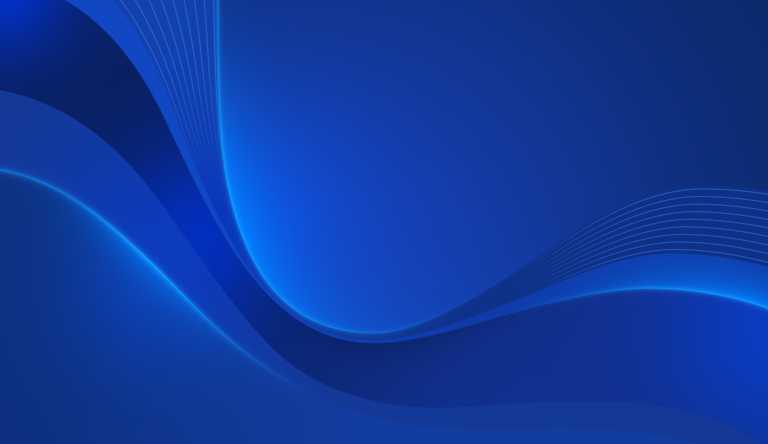
A Shadertoy shader for this background:

```glsl
// Height of a smooth curve through knots of (position, height, slope)
float curveHeight(float u, vec3 k[6]) {
    float h = k[0].y + k[0].z * (u - k[0].x);
    for (int i = 0; i < 5; i++) {
        vec3 a = k[i], b = k[i + 1];
        float w = b.x - a.x, t = min((u - a.x) / w, 1.0);
        if (t > 0.0)
            h = mix(a.y, b.y, t * t * (3.0 - 2.0 * t))
              + w * t * (1.0 - t) * (a.z * (1.0 - t) - b.z * t);
    }
    return h + k[5].z * max(u - k[5].x, 0.0);
}

// Signed distance below a curve, sheared so that it may run vertically
float below(vec2 p, vec3 k[6]) {
    float u = p.x + 0.5 * p.y;
    float slope = (curveHeight(u + 0.004, k) - curveHeight(u - 0.004, k)) / 0.008;
    return (p.y - curveHeight(u, k)) / length(vec2(slope, 1.0 - 0.5 * slope));
}

float spot(vec2 p, vec2 center, float radius) {
    vec2 d = (p - center) / radius;
    return exp(-dot(d, d));
}

float edge(float d) {
    return smoothstep(-1.0, 1.0, d * iResolution.y);
}

float rim(float d, float width) {
    return exp(-abs(d) / width);
}

void mainImage(out vec4 fragColor, in vec2 fragCoord) {
    // Units of canvas height, measured downward from the top
    vec2 p = fragCoord / iResolution.y;
    p.y = 1.0 - p.y;

    float crest = below(p, vec3[6](vec3(0.491, 0.0, 2.0), vec3(0.714, 0.405, 1.45),
        vec3(1.218, 0.75, 0.0), vec3(1.534, 0.545, -1.08),
        vec3(1.795, 0.417, 0.0), vec3(1.944, 0.428, 0.13)));
    float fold = below(p, vec3[6](vec3(0.146, 0.0, 0.45), vec3(0.507, 0.27, 1.03),
        vec3(1.23, 0.773, 0.0), vec3(1.541, 0.694, -0.31),
        vec3(1.788, 0.649, 0.0), vec3(2.077, 0.694, 0.3)));
    float shelf = below(p, vec3[6](vec3(0.101, 0.203, 0.17), vec3(0.568, 0.439, 0.8),
        vec3(0.995, 0.777, 0.68), vec3(1.333, 0.91, 0.15),
        vec3(1.714, 0.905, -0.02), vec3(2.212, 1.0, 0.55)));
    float base = below(p, vec3[6](vec3(0.191, 0.383, 0.15), vec3(0.633, 0.59, 0.65),
        vec3(0.932, 0.784, 0.57), vec3(1.351, 0.948, 0.2),
        vec3(1.743, 0.966, 0.0), vec3(2.05, 0.995, 0.25)));

    vec3 azure = vec3(0.0, 0.5, 1.0), cyan = vec3(0.08, 0.62, 1.0);
    vec3 vivid = vec3(0.01, 0.19, 0.78);

    // Open field with a glow inside the bend
    vec3 color = mix(vec3(0.09, 0.25, 0.71), vec3(0.045, 0.165, 0.43),
        smoothstep(0.0, 1.2, length(p - vec2(0.75, 0.62))));
    color = mix(color, vec3(0.05, 0.32, 0.9), 0.75 * spot(p, vec2(0.56, 0.5), 0.25));
    color = mix(color, azure, rim(crest, 0.075) * spot(p, vec2(0.56, 0.52), 0.3));

    // Ribbon with fine parallel lines
    float right = smoothstep(0.4, 1.2, p.x);
    float across = crest / max(crest - fold, 0.001);
    float lined = mix(0.79, 0.66, right);
    vec3 ribbon = mix(vec3(0.07, 0.25, 0.68), vec3(0.055, 0.19, 0.53), right);
    ribbon = mix(ribbon, vivid, 0.6 * spot(p, vec2(0.47, 0.52), 0.2));
    float spacing = max(crest - fold, 0.0) * lined / 9.0;
    float line = smoothstep(0.0028, 0.0, abs(fract(across / lined * 9.0) - 0.5) * spacing);
    ribbon = mix(ribbon, vec3(0.2, 0.48, 0.86),
        0.5 * line * smoothstep(0.004, 0.016, spacing));

    // Plain lower strip of the ribbon
    vec3 strip = mix(vec3(0.07, 0.28, 0.77), vec3(0.06, 0.22, 0.65), right);
    strip = mix(strip, azure, 0.9 * rim(fold, 0.05) * spot(p, vec2(1.73, 0.67), 0.35));
    ribbon = mix(ribbon, strip, edge((across - lined) * max(crest - fold, 0.0)));
    color = mix(color, ribbon, edge(crest));
    color = mix(color, cyan, rim(crest, 0.004) * smoothstep(1.15, 0.65, p.x)
        * (0.55 + 0.4 * spot(p, vec2(0.51, 0.45), 0.3)));

    // Shaded band with vivid pools
    vec3 band = mix(vec3(0.035, 0.125, 0.38), vec3(0.065, 0.19, 0.56),
        smoothstep(0.3, 1.1, p.x));
    band = mix(band, vivid, spot(p, vec2(0.0, -0.03), 0.16));
    band = mix(band, vivid, 0.9 * spot(p, vec2(0.45, 0.54), 0.21));
    band = mix(band, vec3(0.04, 0.24, 0.8), 0.85 * spot(p, vec2(1.76, 0.74), 0.25));
    band *= 1.0 - 0.2 * rim(fold, 0.05) * spot(p, vec2(0.9, 0.8), 0.3);
    color = mix(color, band, edge(fold));
    color = mix(color, cyan, rim(fold, 0.004) * smoothstep(1.1, 1.6, p.x) * 0.85);

    // Middle shelf
    vec3 shelfColor = mix(vec3(0.075, 0.22, 0.59), vec3(0.05, 0.23, 0.74),
        spot(p, vec2(0.38, 0.57), 0.28));
    color = mix(color, shelfColor, edge(shelf));

    // Lowest sheet with its glowing rim
    vec3 sheet = mix(vec3(0.05, 0.19, 0.5), vec3(0.075, 0.235, 0.63),
        smoothstep(0.0, 0.9, p.x));
    sheet = mix(sheet, vec3(0.05, 0.26, 0.75), 0.7 * spot(p, vec2(0.36, 0.63), 0.22));
    sheet = mix(sheet, azure, 0.75 * rim(base, 0.04) * spot(p, vec2(0.34, 0.58), 0.2));
    color = mix(color, sheet, edge(base));
    color = mix(color, cyan, rim(base, 0.005) * smoothstep(0.75, 0.4, p.x)
        * (0.6 + 0.4 * spot(p, vec2(0.34, 0.58), 0.15)));

    fragColor = vec4(color, 1.0);
}
```
